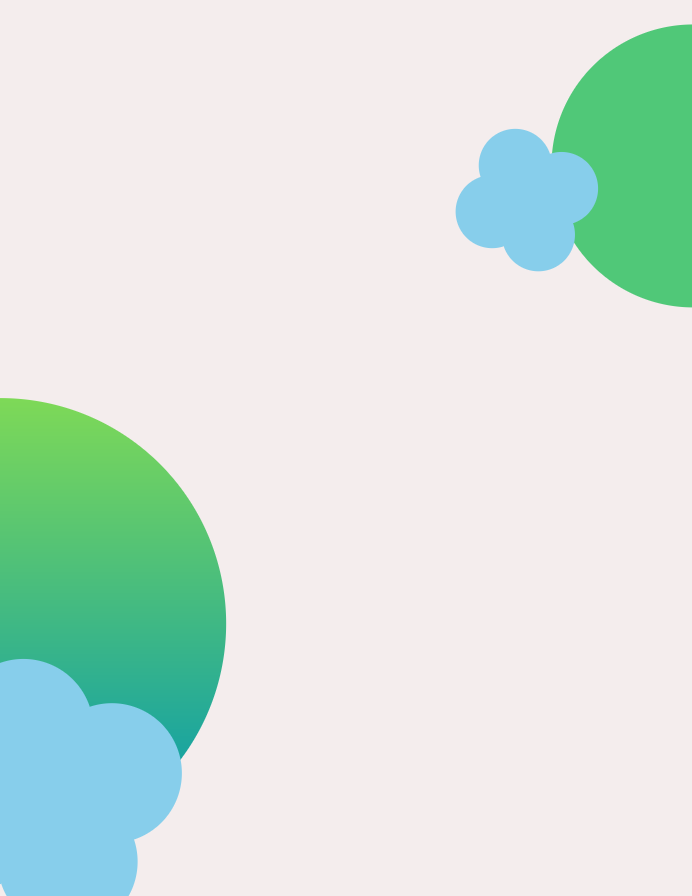
Write a Shadertoy shader that draws this background.

```glsl
// Draws a pale backdrop with two green discs at the sides and two four-lobed blue clouds.

// Discs and clouds: centre x, centre y, radius, in canvas heights
#define SIDE_DISC   vec3(0.7734, 0.8148, 0.1579)
#define LOW_DISC    vec3(0.0007, 0.3040, 0.2517)
#define SMALL_CLOUD vec3(0.5880, 0.7767, 0.0408)
#define LARGE_CLOUD vec3(0.0508, 0.1124, 0.0781)
#define CLOUD_TILT  0.3217

#define PAPER       vec3(0.955, 0.930, 0.930)
#define SKY_BLUE    vec3(0.529, 0.808, 0.922)
#define EMERALD     vec3(0.314, 0.784, 0.471)
#define LIME        vec3(0.494, 0.851, 0.341)
#define TEAL        vec3(0.000, 0.592, 0.698)

const float QUARTER_TURN = 1.570796;

float discDistance(vec2 p, vec3 disc) {
    return length(p - disc.xy) - disc.z;
}

// Four lobes that meet at the cloud centre, over a core that seals the seam
float cloudDistance(vec2 p, vec3 cloud) {
    float d = discDistance(p, vec3(cloud.xy, 0.5 * cloud.z));
    for (int i = 0; i < 4; i++) {
        float angle = CLOUD_TILT + float(i) * QUARTER_TURN;
        vec2 lobe = cloud.xy + cloud.z * vec2(cos(angle), sin(angle));
        d = min(d, discDistance(p, vec3(lobe, cloud.z)));
    }
    return d;
}

// Coverage of a shape, softened over one pixel
float coverage(float d) {
    return clamp(0.5 - d * iResolution.y, 0.0, 1.0);
}

void mainImage(out vec4 fragColor, in vec2 fragCoord) {
    vec2 p = fragCoord / iResolution.y;
    vec3 color = PAPER;

    // Discs: one flat, one shaded from lime at the top to teal
    color = mix(color, EMERALD, coverage(discDistance(p, SIDE_DISC)));
    float height = clamp(0.5 + 0.5 * (p.y - LOW_DISC.y) / LOW_DISC.z, 0.0, 1.0);
    color = mix(color, mix(TEAL, LIME, height), coverage(discDistance(p, LOW_DISC)));

    // Clouds in front
    float clouds = min(cloudDistance(p, SMALL_CLOUD), cloudDistance(p, LARGE_CLOUD));
    color = mix(color, SKY_BLUE, coverage(clouds));

    fragColor = vec4(color, 1.0);
}
```
